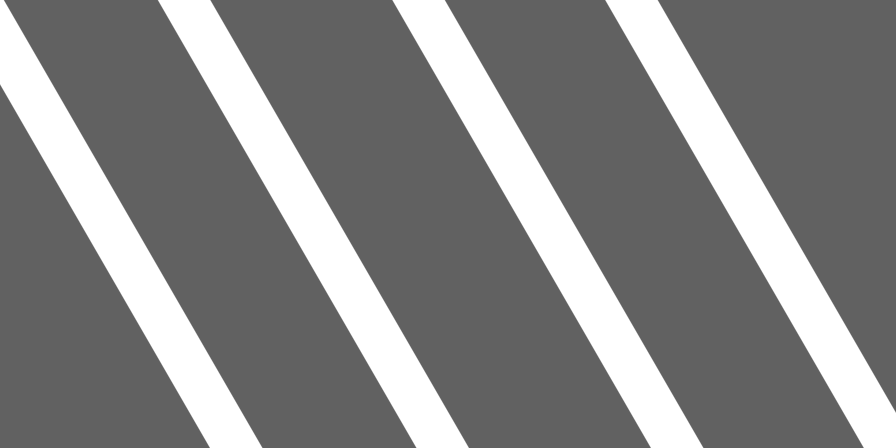
Reproduce this pattern procedurally as a WebGL 2 fragment shader.

```glsl
#version 300 es
precision highp float;
// Four white diagonal bands, slightly unevenly spaced, on a flat grey ground.

uniform vec2 u_resolution;
out vec4 fragColor;

// Lengths are fractions of the canvas height.
const vec3 GROUND_GREY = vec3(0.38);
const vec3 BAND_WHITE = vec3(1.0);
const int BAND_COUNT = 4;
const float LEAN = radians(30.0);         // tilt away from vertical
const float FIRST_CENTRE = 0.5273;        // where the first band meets the bottom
const float PITCH = 0.4865;               // horizontal spacing
const float BAND_WIDTH = 0.1172;          // measured horizontally
const vec4 SPACING_DRIFT = vec4(0.0, -0.0256, 0.0113, 0.0);
const float EDGE_SOFTNESS = 0.75;         // in pixel footprints

// Signed distance to the nearest band, negative inside.
float bandDistance(vec2 p) {
    float footX = p.x + p.y * tan(LEAN);  // slide along the band to the bottom
    float nearest = 1e5;
    for (int i = 0; i < BAND_COUNT; i++) {
        float centre = FIRST_CENTRE + PITCH * float(i) + SPACING_DRIFT[i];
        nearest = min(nearest, abs(footX - centre));
    }
    return (nearest - 0.5 * BAND_WIDTH) * cos(LEAN);
}

void main() {
    vec2 p = gl_FragCoord.xy / u_resolution.y;
    float edge = EDGE_SOFTNESS / u_resolution.y;

    // Blend the bands over the ground with smooth edges.
    float band = 1.0 - smoothstep(-edge, edge, bandDistance(p));
    fragColor = vec4(mix(GROUND_GREY, BAND_WHITE, band), 1.0);
}
```
